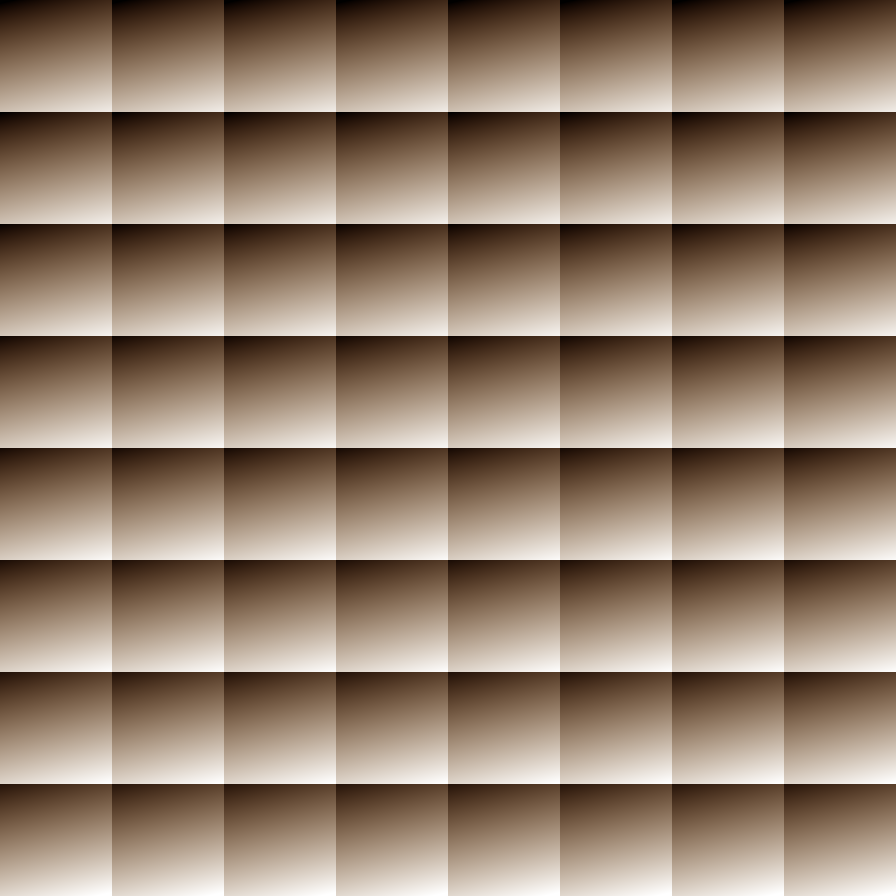
Write a WebGL 1 fragment shader that draws this pattern.

```glsl
precision highp float;

uniform vec2 u_resolution;

const float TILES = 8.0;
const float FALL_SHADE = 0.76;   // dark to light, down each tile
const float SIDE_SHADE = 0.18;   // dark to light, across each tile
const float SHEET_SHADE = 0.11;  // slow brightening down the whole sheet
const vec3 SEPIA_GAMMA = vec3(0.757, 1.0, 1.27);

// Repeating 0..1 ramp whose wrap is smoothed over the given width
vec2 smoothSaw(vec2 p, vec2 width) {
  vec2 fromEdge = p - floor(p + 0.5);
  return fromEdge + clamp(0.5 - fromEdge / width, 0.0, 1.0);
}

// Tilted gradient, centred on mid tone
float tileTone(vec2 local, float sheetDepth) {
  return 0.5
    + FALL_SHADE * (local.y - 0.5)
    + SIDE_SHADE * (local.x - 0.5)
    + SHEET_SHADE * (sheetDepth - 0.5);
}

// Black through warm brown to white
vec3 sepia(float tone) {
  return pow(vec3(clamp(tone, 0.0, 1.0)), SEPIA_GAMMA);
}

void main() {
  vec2 uv = gl_FragCoord.xy / u_resolution;
  vec2 fromTop = vec2(uv.x, 1.0 - uv.y);
  vec2 local = smoothSaw(fromTop * TILES, TILES / u_resolution);
  gl_FragColor = vec4(sepia(tileTone(local, fromTop.y)), 1.0);
}
```
